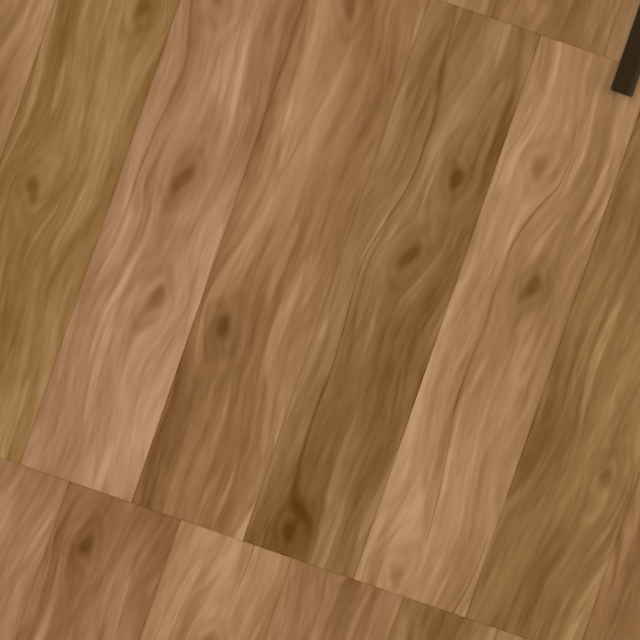
A WebGL 2 fragment shader for this texture:

```glsl
#version 300 es
// Slanted wooden floor planks with streaked grain, knots and the end of a dark bar.
precision highp float;
uniform vec2 u_resolution;
out vec4 outColor;

vec3 hash3(vec2 p) {
  vec3 q = fract(p.xyx * vec3(0.1031, 0.1030, 0.0973));
  q += dot(q, q.yxz + 33.33);
  return fract((q.xxy + q.yzz) * q.zyx);
}

// Cellular noise: one soft light or dark blob per jittered cell, about -1 to 1.
float blobs(vec2 p) {
  float sum = 0.0;
  for (int y = -1; y <= 1; y++)
    for (int x = -1; x <= 1; x++) {
      vec2 id = floor(p) + vec2(x, y);
      vec3 h = hash3(id + 100.0);
      vec2 d = p - id - h.xy;
      float w = max(0.0, 1.0 - dot(d, d));
      sum += w * w * (h.z * 2.0 - 1.0);
    }
  return sum;
}

// Knots stay inside their plank. Returns grain push (x) and shading (y).
vec2 knots(vec2 cell, vec2 plank) {
  vec2 effect = vec2(0.0);
  for (int j = -1; j <= 1; j++) {
    float row = floor(cell.y) + float(j);
    vec3 h = hash3(vec2(row, plank.x * 7.0 + plank.y * 3.0) + 51.0);
    if (h.z < 0.5) continue;
    vec2 d = vec2(cell.x - 0.25 - 0.5 * h.x, cell.y - row - h.y);
    d *= vec2(12.0, 8.0) / (0.5 + h.z * 0.7);
    d += 0.25 * sin(d.yx * 2.3 + h.xy * 6.0);
    float r = length(d);
    effect.x -= d.x * 0.012 * exp(-r * r / 6.0);
    effect.y -= 0.42 * h.z * exp(-r * r * 1.1) + 0.1 * sin(r * 5.0) * exp(-r * r / 4.0);
  }
  return effect;
}

vec3 floorColor(vec2 p) {
  // Axes across and along the boards.
  vec2 board = vec2(dot(p, vec2(0.946, -0.326)), dot(p, vec2(0.326, 0.946)));

  // Plank layout: long strips whose ends line up in rows.
  float row = floor((board.y - 0.27) / 0.9);
  float strip = (board.x + 0.06) / 0.184 + 0.446 * row;
  vec2 plank = vec2(floor(strip), row);
  vec3 seed = hash3(plank + 20.0);
  vec2 knot = knots(vec2(fract(strip), board.y * 4.5), plank);

  // Grain coordinates bend slowly along each plank and flow around knots.
  vec2 g = board + seed.xy * 5.0;
  g.x += 0.010 * sin(g.y * 9.0 + seed.z * 6.0) + 0.005 * sin(g.y * 21.0 + g.x * 15.0);
  g.x += (seed.z - 0.7) * 0.12 * board.y + knot.x;

  // Tone: 0 is dark brown, 1 is pale tan.
  float tone = 0.57 + 0.15 * sin(2.1 * plank.x + 1.2 + 2.6 * row);
  float broad = blobs(g * vec2(13.0, 2.2));
  tone += 0.23 * broad;
  tone += 0.17 * blobs(g * vec2(36.0, 4.5) + 9.0);
  tone += 0.13 * blobs(g * vec2(105.0, 9.0) + 17.0);
  tone += 0.10 * blobs(g * vec2(220.0, 34.0) + 31.0);

  // Thin dark veins and pale scratches that fade in and out.
  float vein = blobs(g * vec2(17.0, 1.6) + 43.0);
  float fade = smoothstep(-0.1, 0.5, blobs(g * vec2(12.0, 4.0) + 57.0));
  tone -= 0.32 * fade * (1.0 - smoothstep(0.0, 0.09, abs(vein)));
  tone += 0.22 * smoothstep(0.45, 0.8, blobs(g * vec2(80.0, 7.0) + 71.0));
  tone += knot.y;

  // Fine joints along the sides and at the ends.
  float side = (0.5 - abs(fract(strip) - 0.5)) * 0.184;
  float end = (0.5 - abs(fract((board.y - 0.27) / 0.9) - 0.5)) * 0.9;
  tone -= 0.16 * (1.0 - smoothstep(0.0005, 0.003, side));
  tone -= 0.12 * (1.0 - smoothstep(0.0005, 0.003, end));

  vec3 color = mix(vec3(0.43, 0.29, 0.14), vec3(0.70, 0.54, 0.39), clamp(tone, -0.25, 1.15));
  // Some planks lean golden, others rosy.
  color += (seed.x - 0.5) * vec3(0.02, -0.005, 0.04);

  // Dark bar entering from the upper right.
  vec2 q = abs(board - vec2(0.640, 1.324)) - vec2(0.014, 0.196);
  float bar = length(max(q, 0.0)) + min(max(q.x, q.y), 0.0) - 0.004;
  color *= 1.0 - 0.25 * exp(-max(bar, 0.0) * 120.0);
  vec3 barColor = vec3(0.20, 0.15, 0.09) + 0.05 * smoothstep(0.006, 0.016, board.x - 0.640);
  return mix(barColor, color, smoothstep(-0.0015, 0.0015, bar));
}

void main() {
  // Four samples per pixel smooth every edge.
  vec3 color = vec3(0.0);
  for (int i = 0; i < 4; i++) {
    vec2 offset = vec2(i % 2, i / 2) * 0.5 - 0.25;
    color += floorColor((gl_FragCoord.xy + offset) / u_resolution);
  }
  outColor = vec4(color / 4.0, 1.0);
}
```
